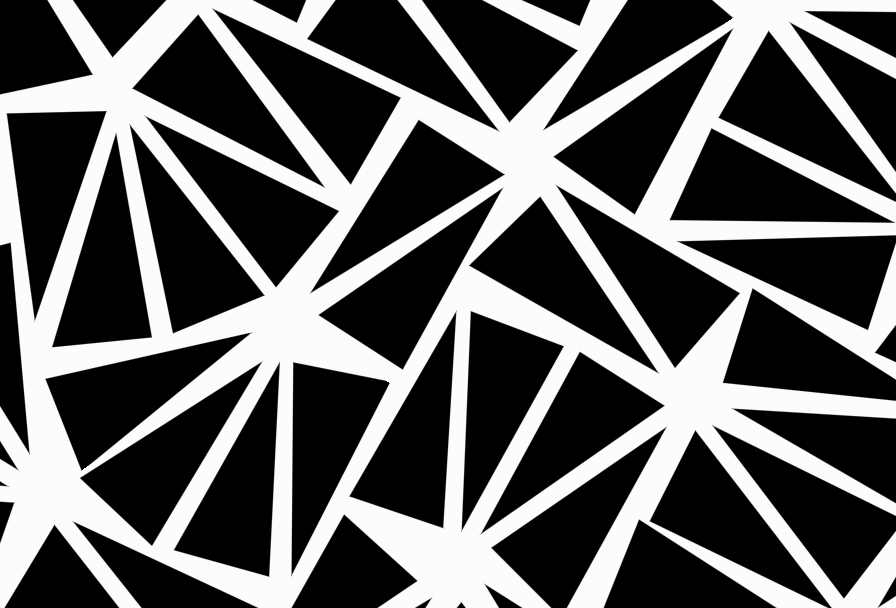
A Shadertoy shader for this pattern:

```glsl
// Scattered black slender triangles on white, laid out by a pinwheel tiling.

const vec3 PAPER = vec3(0.99);
const vec3 INK = vec3(0.0);

// Hash without sine: one number to 0..1
float hash(float n) {
    n = fract(n * 0.1031);
    n *= n + 33.33;
    n *= n + n;
    return fract(n);
}

mat2 rotation(float angle) {
    float c = cos(angle), s = sin(angle);
    return mat2(c, s, -s, c);
}

// Splits the right triangle (0,0) (2,0) (0,1) into five similar ones and
// moves p into the unit frame of the child that holds it.
vec2 subdivide(vec2 p, inout float id) {
    // Origin at the foot of the altitude, x along the hypotenuse
    vec2 f = p - vec2(0.4, 0.8);
    vec2 q = vec2(dot(f, vec2(2.0, -1.0)), -dot(f, vec2(1.0, 2.0)));
    bool flipped = hash(id + 17.0) < 0.5;
    float child;

    if (q.x < 0.0)      { child = 0.0; q = vec2(q.y, -q.x); }
    else if (q.x > 2.0) { child = 1.0; q.x -= 2.0; }
    else if (q.y > 1.0) { child = 2.0; q.y -= 1.0; }
    else {
        // The middle rectangle is cut along either diagonal
        if (flipped) q.y = 1.0 - q.y;
        bool lower = q.x * 0.5 + q.y < 1.0;
        child = lower ? 3.0 : 4.0;
        if (!lower) q = vec2(2.0, 1.0) - q;
    }
    id = id * 5.0 + child;
    return q;
}

// Signed distance to a nearly isosceles triangle inside its tile
float shardDistance(vec2 p, float id) {
    const float halfAngle = 0.2318;
    float c = cos(halfAngle), s = sin(halfAngle);

    // x runs from the sharp tip along its bisector, y across it
    vec2 v = p - vec2(2.0, 0.0);
    vec2 q = vec2(dot(v, vec2(-c, s)), dot(v, vec2(s, c)));

    // Small turn about the middle, and a slide along the bisector
    vec2 pivot = vec2(1.1, 0.0);
    q = rotation((hash(id + 3.7) - 0.5) * 0.16) * (q - pivot) + pivot;
    q.x -= 0.26 + 0.08 * hash(id + 41.3);

    float tilt = mix(-0.06, 0.24, hash(id + 89.1));
    float legs = abs(q.y) * c - q.x * s;
    float base = (q.x - 1.62 - tilt * q.y) / sqrt(1.0 + tilt * tilt);
    return max(legs, base);
}

void mainImage(out vec4 fragColor, in vec2 fragCoord) {
    // View window inside one large triangle
    vec2 view = (fragCoord - 0.5 * iResolution.xy) / iResolution.y;
    vec2 p = rotation(0.5) * view * 0.188 + vec2(0.6, 0.35);

    // Four levels enlarge the frame 25 times
    float id = 1.0;
    for (int level = 0; level < 4; level++) p = subdivide(p, id);

    // Soft edge about one and a half pixels wide
    float pixel = 4.7 / iResolution.y;
    float white = smoothstep(-0.8 * pixel, 0.8 * pixel, shardDistance(p, id));
    fragColor = vec4(mix(INK, PAPER, white), 1.0);
}
```
